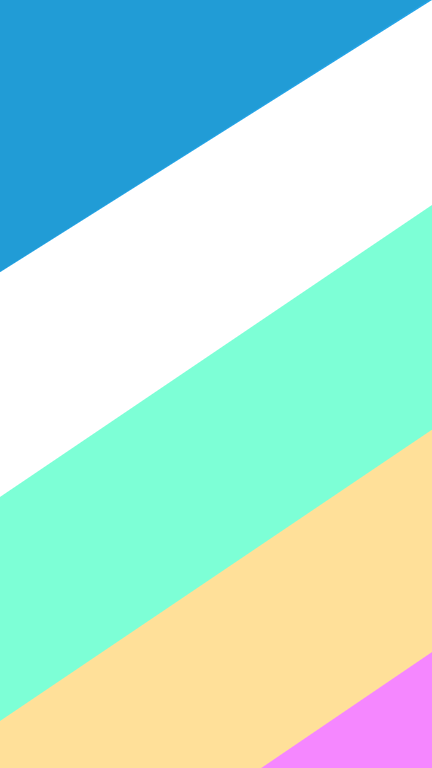
A Shadertoy shader for this background:

```glsl
// Flat diagonal bands rising to the right: blue, white, mint, sand and pink.
// Each border is a line given by its heights at the left and right sides;
// the bands are painted from top to bottom with antialiased coverage.

const vec3 BLUE     = vec3(0.13, 0.61, 0.84);
const vec3 BLUE_RIM = vec3(0.14, 0.64, 0.90);
const vec3 WHITE    = vec3(1.0);
const vec3 MINT     = vec3(0.49, 1.00, 0.84);
const vec3 SAND     = vec3(1.00, 0.88, 0.60);
const vec3 PINK     = vec3(0.96, 0.53, 1.00);

// Coverage of the area below the line from (0, left) to (1, right).
float below(vec2 uv, float left, float right) {
    float rise = (right - left) * iResolution.y / iResolution.x;
    float dist = (mix(left, right, uv.x) - uv.y) / sqrt(1.0 + rise * rise);
    return clamp(dist * iResolution.y + 0.5, 0.0, 1.0);
}

// Paints a colour over everything below a border line.
vec3 paintBand(vec3 base, vec3 colour, vec2 uv, float left, float right) {
    return mix(base, colour, below(uv, left, right));
}

void mainImage(out vec4 fragColor, in vec2 fragCoord) {
    vec2 uv = fragCoord / iResolution.xy;

    // Blue corner with a thin, brighter rim
    vec3 colour = paintBand(BLUE, BLUE_RIM, uv, 0.6465, 1.0025);
    colour = paintBand(colour, WHITE, uv, 0.6455, 1.0000);

    // Lower bands, nearly parallel
    colour = paintBand(colour, MINT, uv, 0.3529, 0.7331);
    colour = paintBand(colour, SAND, uv, 0.0612, 0.4405);
    colour = paintBand(colour, PINK, uv, -0.2310, 0.1510);

    fragColor = vec4(colour, 1.0);
}
```
